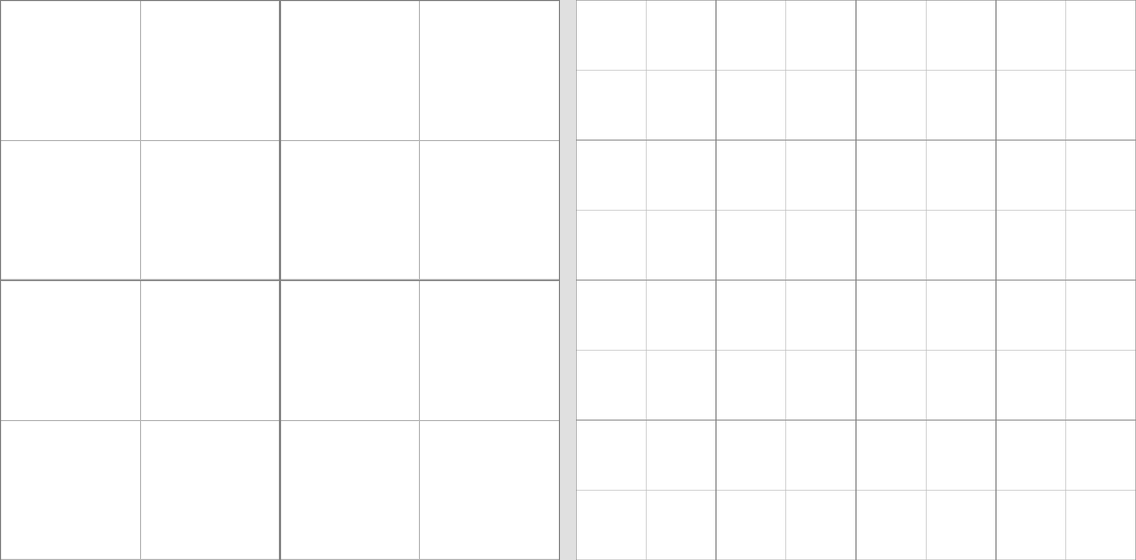
Left, the tile; right, the same tile 2 across and 2 down.
Give the GLSL for this pattern, as a Shadertoy shader.

```glsl
const vec3 PAPER = vec3(1.0);
const vec3 LIGHT_GRAY = vec3(0.71);
const vec3 DARK_GRAY = vec3(0.50);

const float REPEATS = 2.0;
const float THIN_WIDTH = 1.0 / 512.0;
const float HEAVY_WIDTH = 2.0 * THIN_WIDTH;
const float MINOR_OFFSET = 127.5 / 512.0;

// Distance to the nearest of evenly repeated lines, wrapping at the canvas edge
float repeatedLineDistance(float position, float offset, float repeats) {
    float phase = (position - offset) * repeats;
    return abs(fract(phase + 0.5) - 0.5) / repeats;
}

// Distance to a pair of lines mirrored about the canvas middle
float mirroredLineDistance(float position, float inset) {
    return abs(abs(position - 0.5) - inset);
}

// Share of a pixel covered by a line
float lineCoverage(float dist, float width, float pixelSize) {
    return clamp((0.5 * width - dist) / pixelSize + 0.5, 0.0, 1.0);
}

vec3 gridColor(vec2 uv, vec2 pixelSize) {
    // Thin lines halving each cell
    float minorUpright = lineCoverage(mirroredLineDistance(uv.x, MINOR_OFFSET), THIN_WIDTH, pixelSize.x);
    float minorAcross = lineCoverage(repeatedLineDistance(uv.y, MINOR_OFFSET, REPEATS), THIN_WIDTH, pixelSize.y);

    // Cell borders: the level one is light on its upper half, dark on its lower half
    float halfOffset = 0.5 * THIN_WIDTH;
    float borderLight = lineCoverage(repeatedLineDistance(uv.y, halfOffset, REPEATS), THIN_WIDTH, pixelSize.y);
    float borderDark = lineCoverage(repeatedLineDistance(uv.y, -halfOffset, REPEATS), THIN_WIDTH, pixelSize.y);
    float borderUpright = lineCoverage(repeatedLineDistance(uv.x, 0.0, REPEATS), HEAVY_WIDTH, pixelSize.x);

    float light = max(max(minorUpright, minorAcross), borderLight);
    vec3 color = mix(PAPER, LIGHT_GRAY, light);
    return mix(color, DARK_GRAY, max(borderDark, borderUpright));
}

void mainImage(out vec4 fragColor, in vec2 fragCoord) {
    vec2 pixelSize = 1.0 / iResolution.xy;
    fragColor = vec4(gridColor(fragCoord * pixelSize, pixelSize), 1.0);
}
```
